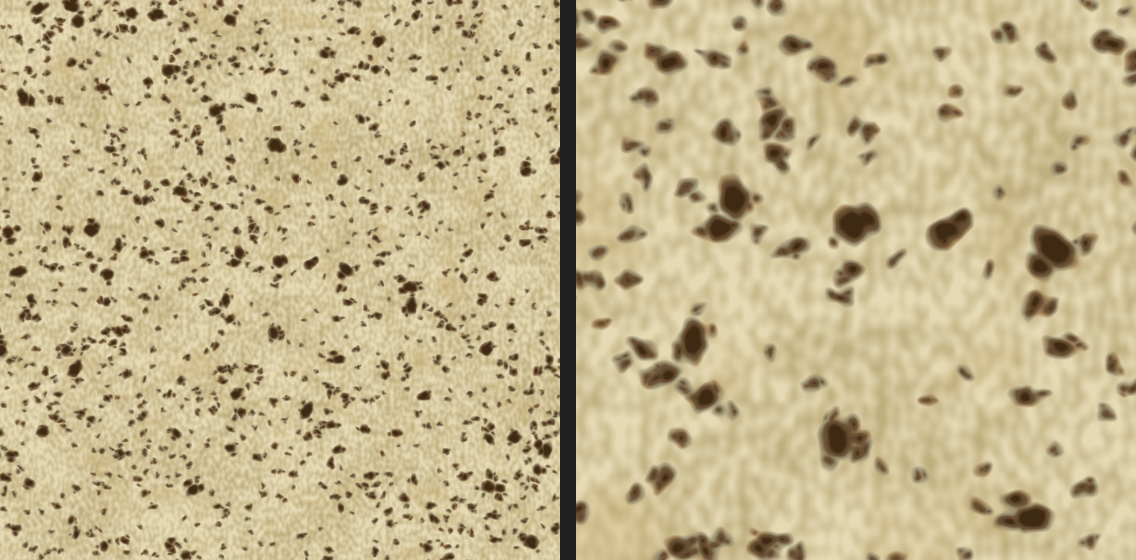
Left: the whole. Right: its middle third, enlarged.
Write a Shadertoy shader that draws this texture.

```glsl
const vec3 CREAM = vec3(0.870, 0.820, 0.665);
const vec3 SAND = vec3(0.765, 0.700, 0.515);
const vec3 HONEY = vec3(0.820, 0.720, 0.510);
const vec3 GREY_HALO = vec3(0.600, 0.560, 0.440);
const vec3 BROWN_HALO = vec3(0.610, 0.490, 0.320);
const vec3 RIM = vec3(0.410, 0.310, 0.200);
const vec3 CORE = vec3(0.245, 0.160, 0.070);

// Integer hash: four random values per lattice cell
vec4 hash4(vec2 cell, float seed) {
    uvec4 v = uvec4(ivec4(ivec2(cell), int(seed), 7));
    v = v * 1664525u + 1013904223u;
    for (int i = 0; i < 2; i++) {
        v.x += v.y * v.w;
        v.y += v.z * v.x;
        v.z += v.x * v.y;
        v.w += v.y * v.z;
        v ^= v >> 16u;
    }
    return vec4(v >> 8u) / 16777216.0;
}

vec2 direction(float turn) {
    float a = 6.2831853 * turn;
    return vec2(cos(a), sin(a));
}

float gradientNoise(vec2 p, float seed) {
    vec2 i = floor(p), f = fract(p);
    vec2 u = f * f * f * (f * (f * 6.0 - 15.0) + 10.0);
    vec4 g;
    for (int k = 0; k < 4; k++) {
        vec2 corner = vec2(k & 1, k >> 1);
        g[k] = dot(direction(hash4(i + corner, seed).x), f - corner);
    }
    return mix(mix(g.x, g.y, u.x), mix(g.z, g.w, u.x), u.y);
}

float smoothMin(float a, float b, float blend) {
    float h = max(blend - abs(a - b), 0.0) / blend;
    return min(a, b) - 0.25 * h * h * blend;
}

float ellipseDistance(vec2 p, vec2 axis, float radius, float stretch) {
    vec2 q = vec2(dot(p, axis) / stretch, dot(p, vec2(-axis.y, axis.x)) * stretch);
    return length(q) - radius;
}

// Distance to scattered grains, each a main blob with smaller lobes
float grainDistance(vec2 p, float cells, float share, vec2 radii, float seed) {
    vec2 home = floor(p * cells);
    float d = 1.0;
    for (int y = -1; y <= 1; y++)
    for (int x = -1; x <= 1; x++) {
        vec2 cell = home + vec2(x, y);
        vec4 h = hash4(cell, seed);
        vec4 k = hash4(cell, seed + 50.0);
        vec2 centre = (cell + h.xy) / cells;
        float crowd = 1.0 + 1.3 * gradientNoise(centre * 7.0, 3.0);
        if (h.z > share * crowd) continue;

        float radius = mix(radii.x, radii.y, h.w * h.w);
        vec2 axis = direction(0.22 * (k.x - 0.5) + 0.25 * step(0.7, k.y));
        float grain = ellipseDistance(p - centre, axis, radius, 1.0 + 0.3 * k.z);
        for (int j = 0; j < 2; j++) {
            vec4 l = hash4(cell, seed + 80.0 + float(j));
            vec2 shift = direction(l.x) * vec2(1.2, 1.0) * radius * (0.6 + 0.9 * l.y);
            float lobe = radius * mix(0.2, 0.75, l.z);
            float side = ellipseDistance(p - centre - shift, axis, lobe, 1.15);
            grain = smoothMin(grain, side, 0.003);
        }
        d = smoothMin(d, grain, 0.0015);
    }
    return d;
}

// Cream ground with broad warm stains and fine fibrous mottling
vec3 groundColor(vec2 p) {
    float broad = gradientNoise(p * 9.0, 11.0);
    float medium = gradientNoise(p * 38.0, 12.0);
    float fine = gradientNoise(p * vec2(135.0, 95.0), 13.0);
    float shade = 0.32 + 0.6 * broad + 0.65 * medium + 1.25 * fine;
    vec3 color = mix(CREAM, SAND, clamp(shade, -0.3, 1.15));
    float stain = smoothstep(0.1, 0.6, gradientNoise(p * 13.0, 14.0) + 0.3 * medium);
    return mix(color, HONEY, 0.4 * stain);
}

float inside(float d, float edge, float softness) {
    return 1.0 - smoothstep(edge - softness, edge + softness, d);
}

void mainImage(out vec4 fragColor, in vec2 fragCoord) {
    vec2 p = fragCoord / iResolution.y;

    // Ragged grain outlines
    vec2 ragged = vec2(gradientNoise(p * 95.0, 21.0), gradientNoise(p * 95.0, 22.0));
    vec2 q = p + 0.0034 * ragged;

    // Three grain sizes
    float d = grainDistance(q, 22.0, 0.29, vec2(0.0056, 0.0125), 31.0);
    d = smoothMin(d, grainDistance(q, 38.0, 0.26, vec2(0.0036, 0.0072), 32.0), 0.0015);
    d = smoothMin(d, grainDistance(q, 62.0, 0.16, vec2(0.0022, 0.0040), 33.0), 0.0015);

    // Soft halo, brown rim and dark core
    float pixel = 0.5 / iResolution.y;
    float warmth = smoothstep(-0.1, 0.4, gradientNoise(p * 60.0, 23.0));
    vec3 halo = mix(GREY_HALO, BROWN_HALO, warmth);
    vec3 color = groundColor(p);
    color = mix(color, halo, inside(d, 0.0012, 0.0011 + pixel));
    color = mix(color, RIM, inside(d, -0.0007, 0.0008 + pixel));
    color = mix(color, CORE, inside(d, -0.0033, 0.0012 + pixel));
    fragColor = vec4(color, 1.0);
}
```
